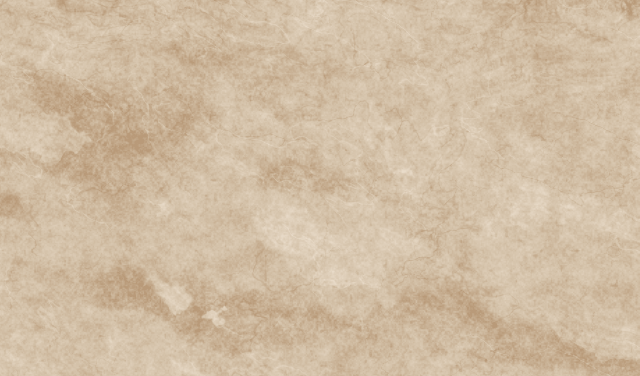
This texture is drawn by a Shadertoy shader. Its source:

```glsl
// Beige breccia marble: brown clouds, pale slanted fragments, fine streaks and veins.

#define BASE_TONE 0.51
#define BROWN_DEPTH 0.28
#define PALE_TONE 0.80
#define PATCH_SHARE 0.72
#define PATCH_CELL vec2(0.40, 0.19)
#define PATCH_RADIUS vec2(0.20, 0.078)
#define SLANT 0.5
#define STREAKS 0.50
#define VEINS 0.17
#define GRAIN 0.36

const vec3 BROWN = vec3(0.725, 0.605, 0.475);
const vec3 BEIGE = vec3(0.828, 0.755, 0.657);
const vec3 CREAM = vec3(0.915, 0.862, 0.792);

float hash(vec2 p) {
    vec3 q = fract(vec3(p.xyx) * 0.1031);
    q += dot(q, q.yzx + 33.33);
    return fract((q.x + q.y) * q.z);
}

float noise(vec2 p) {
    vec2 cell = floor(p), f = fract(p);
    f = f * f * (3.0 - 2.0 * f);
    return mix(mix(hash(cell), hash(cell + vec2(1, 0)), f.x),
               mix(hash(cell + vec2(0, 1)), hash(cell + vec2(1, 1)), f.x), f.y);
}

float fbm(vec2 p) {
    float sum = 0.0, amp = 0.5;
    for (int i = 0; i < 5; i++) {
        sum += amp * noise(p);
        p = mat2(0.8, 0.6, -0.6, 0.8) * p * 2.03 + 17.3;
        amp *= 0.5;
    }
    return sum / 0.97;
}

// Two octaves that keep the stretch of their domain
float fibre(vec2 p) {
    return 0.6 * noise(p) + 0.4 * noise(p * 2.1 + 9.7) - 0.5;
}

// Coordinates along and across the slanted bedding
vec2 bedding(vec2 p) {
    float c = cos(SLANT), s = sin(SLANT);
    return vec2(c * p.x - s * p.y, s * p.x + c * p.y);
}

float cloud(vec2 p, vec2 centre, vec2 radius) {
    return 1.0 - length((p - centre) / radius);
}

// Brown stain: a large cloud, a sloping band, a small spot and a corner
float brownMask(vec2 p, float rough) {
    float field = cloud(p, vec2(0.14, 0.62), vec2(0.52, 0.24));
    float band = 1.0 - abs(p.y - 0.28 + 0.15 * p.x) / 0.10;
    field = max(field, band - 0.2);
    field = max(field, cloud(p, vec2(0.81, 0.52), vec2(0.16, 0.07)));
    field = max(field, cloud(p, vec2(1.70, 1.0), vec2(0.20, 0.05)));
    return smoothstep(-0.05, 0.75, field + (rough - 0.5) * 2.6);
}

// Scattered pale fragments: crisp at the lower right, fading to the upper left
float paleMask(vec2 b, float rough) {
    vec2 home = floor(b / PATCH_CELL);
    float mask = 0.0;
    for (int j = -1; j <= 1; j++)
    for (int i = -1; i <= 1; i++) {
        vec2 id = home + vec2(i, j);
        float pick = hash(id + 5.7), kind = hash(id + 31.1);
        vec2 jitter = vec2(hash(id + 71.3), hash(id + 113.9)) - 0.5;
        vec2 offset = b - (id + 0.5 + 0.6 * jitter) * PATCH_CELL;
        vec2 e = offset / (PATCH_RADIUS * mix(0.5, 1.15, hash(id + 57.7)));
        float fade = clamp(0.4 - 0.6 * e.x + 0.4 * e.y, 0.0, 1.0);
        float r = length(e) + (rough - 0.5) * 2.2;
        float body = 1.0 - smoothstep(mix(0.90, 0.35, fade), 1.0, r);
        mask = max(mask, body * step(pick, PATCH_SHARE) * mix(1.0, 0.4, kind));
    }
    return mask;
}

// Thin broken line along the middle level of a noise field
float vein(vec2 p, float width) {
    float line = 1.0 - smoothstep(0.0, width, abs(fbm(p) - 0.5));
    return line * smoothstep(0.42, 0.65, noise(p * 0.9 + 41.0));
}

void mainImage(out vec4 fragColor, in vec2 fragCoord) {
    vec2 p = fragCoord / iResolution.y;
    vec2 warp = vec2(fbm(p * 3.5 + 3.1), fbm(p * 3.5 + 47.2)) - 0.5;
    vec2 q = p + 0.16 * warp;
    vec2 b = bedding(q);
    float top = smoothstep(0.68, 0.92, p.y);

    // Streaks follow the slant below and lie flat near the top
    vec2 flow = mix(b, q, top * 0.8) + 0.12 * warp.yx;
    float broadStreak = fibre(flow * vec2(4.0, 14.0) + 20.0);
    float fineStreak = fibre(flow * vec2(11.0, 62.0) + 70.0);

    // Broad clouding and brown stain, torn along the bedding
    float brown = brownMask(q, fbm(b * vec2(4.0, 8.0) + 9.0));
    float tone = BASE_TONE + (fbm(q * 5.0 + 60.0) - 0.5) * 0.3;
    tone -= BROWN_DEPTH * brown;

    // Pale fragments with a faint tan rim
    float pale = paleMask(b, fbm(p * 10.0 + 80.0)) * (1.0 - 0.7 * top);
    tone = mix(tone, PALE_TONE, pale * 0.85);
    tone -= 0.22 * pale * (1.0 - pale);
    tone += STREAKS * (0.45 * broadStreak + fineStreak * (0.3 + 0.3 * pale + 0.15 * top));

    // Dark and light hairlines, with folded contours near the top
    tone -= VEINS * vein(q * vec2(5.0, 7.0) + 12.0, 0.020);
    tone -= VEINS * 0.7 * vein(p * 13.0 + 33.0, 0.026);
    tone += VEINS * vein(b * vec2(6.0, 11.0) + 90.0, 0.028);
    float fold = abs(fract(fbm(q * vec2(3.0, 5.5) + 150.0) * 9.0) - 0.5);
    tone -= VEINS * 0.7 * (0.2 + 0.8 * top) * (1.0 - smoothstep(0.0, 0.16, fold));

    // Mottling, mineral grain and sparse pits
    float grain = 0.55 * noise(p * 140.0) + 0.45 * noise(p * 270.0 + 7.0) - 0.5;
    tone += grain * GRAIN * (1.0 + 0.4 * brown * (1.0 - pale));
    tone += (fbm(p * 30.0 + 5.0) - 0.5) * 0.38;
    tone -= 0.16 * smoothstep(0.84, 0.97, noise(p * 75.0 + 33.0));

    tone = clamp(tone, 0.0, 1.0);
    vec3 stone = mix(BROWN, BEIGE, min(tone * 2.0, 1.0));
    stone = mix(stone, CREAM, max(tone * 2.0 - 1.0, 0.0));
    fragColor = vec4(stone, 1.0);
}
```
